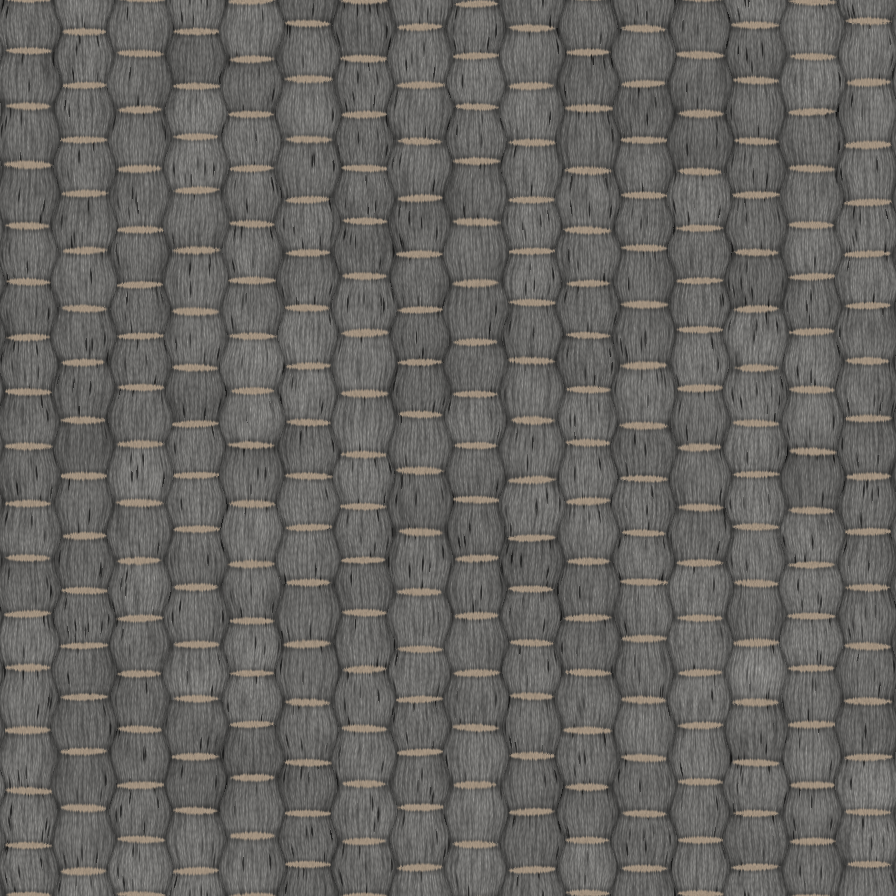
This texture is drawn by a three.js fragment shader. Its source:

```glsl
// Woven grey fibre mat: 16 x 16 barrel-shaped beads, odd columns shifted half a bead,
// separated by thin tan stitches. Wavy column edges pinch each bead at its stitches;
// stretched cellular noise makes the fibres and slits, layered sines the slow wear.

varying vec2 vUv;

const float TAU = 6.2831853;
const float COUNT = 16.0; // beads across and down

vec2 hash2(vec2 p) {
  vec3 q = fract(p.xyx * vec3(0.1031, 0.1030, 0.0973));
  q += dot(q, q.yzx + 33.33);
  return fract((q.xx + q.yz) * q.zy);
}

// Cellular noise: x = distance to the nearest point, y = random value of its cell
vec2 cellular(vec2 p) {
  vec2 base = floor(p);
  vec2 nearest = vec2(9.0, 0.0);
  for (int j = -1; j <= 1; j++) {
    for (int i = -1; i <= 1; i++) {
      vec2 cell = base + vec2(float(i), float(j));
      float d = length(cell + hash2(cell) - p);
      if (d < nearest.x) nearest = vec2(d, hash2(cell + 71.7).x);
    }
  }
  return nearest;
}

// Slow vertical drift of the stitches in one column
float drift(float column, float y) {
  float c = mod(column, COUNT);
  float t = y * TAU / COUNT;
  return 0.06 * sin(2.0 * t + c * 2.4) + 0.045 * sin(3.0 * t + c * c * 1.7);
}

// Horizontal position of the wavy edge between columns k - 1 and k
float columnEdge(float k, float y) {
  float side = 1.0 - 2.0 * mod(k, 2.0);
  float phase = y + 0.5 * (drift(k - 1.0, y) + drift(k, y));
  float wobble = 0.035 * sin(mod(k, COUNT) * 2.7 + y * TAU * 2.0 / COUNT);
  return k + wobble + side * 0.058 * cos(TAU * phase);
}

void main() {
  vec2 p = vUv * COUNT;

  // Column, and position across it
  float k = floor(p.x + 0.5);
  float column = p.x > columnEdge(k, p.y) ? k : k - 1.0;
  float left = columnEdge(column, p.y);
  float right = columnEdge(column + 1.0, p.y);
  float edgeDist = min(p.x - left, right - p.x);
  float u = (p.x - left) / (right - left);

  // Bead, and position along it
  float v = p.y + drift(column, p.y) + 0.5 * mod(column, 2.0);
  vec2 bead = mod(vec2(column, floor(v)), COUNT);
  vec2 beadRand = hash2(bead + 5.3);

  // Nearest stitch: slightly tilted, shifted and varied in length
  float row = floor(v + 0.5);
  vec2 knot = mod(vec2(column, row), COUNT);
  vec2 knotRand = hash2(knot + 40.1);
  vec2 knotRand2 = hash2(knot + 83.9);
  float along = (u - 0.5) * (right - left) + 0.03 * (knotRand.x - 0.5);
  float across = v - row + 0.06 * (knotRand.y - 0.5) + 0.07 * (knotRand2.x - 0.5) * along;

  // Fibres run nearly straight, fan out with the bead and lean a little
  vec2 local = vec2(mix(u, p.x - column, 0.35), fract(v));
  local.x += 0.09 * (beadRand.y - 0.5) * (local.y - 0.5);
  vec2 strand = bead + local;
  float fibre = cellular(strand * vec2(25.0, 1.5)).x;
  vec2 grain = cellular(strand * vec2(34.0, 9.0) + 300.0);

  // Sparse thin slits with ragged sides, some deep and some faint
  vec2 slitCell = cellular(strand * vec2(19.0, 2.5) + 700.0);
  float ragged = slitCell.x + 0.22 * (grain.x - 0.45);
  float slit = (1.0 - smoothstep(0.1, 0.46, ragged)) * smoothstep(0.84, 1.0, slitCell.y);

  // Uneven wear across the mat and from bead to bead
  vec2 w = vUv * TAU;
  float wear = sin(w.x * 2.0 + 1.5 * sin(w.y * 2.0)) * sin(w.y * 3.0 + sin(w.x * 3.0))
    + 0.7 * sin(w.x * 7.0 + 2.0 * sin(w.y * 5.0)) * sin(w.y * 6.0 + w.x * 2.0);
  float tone = 0.39 + 0.022 * wear + 0.055 * (beadRand.x - 0.5);
  tone *= 1.18 - 0.40 * fibre;
  tone *= 1.13 - 0.27 * grain.x;
  tone += 0.05 * smoothstep(0.88, 1.0, grain.y) * (1.0 - smoothstep(0.1, 0.5, grain.x));
  tone *= 1.0 - 0.65 * slit;

  // Rounded shading: dark seams between columns and folds beside stitches
  tone *= mix(0.70, 1.0, smoothstep(-0.02, 0.085, edgeDist));
  tone *= mix(0.91, 1.05, smoothstep(0.0, 0.36, edgeDist));
  tone *= mix(0.80, 1.0, smoothstep(0.04, 0.16, abs(across)));
  vec3 color = tone * vec3(1.0, 0.993, 0.972);

  // Tan stitch: a soft lens with thin ends and a frayed rim
  float reach = along / (0.41 + 0.05 * knotRand2.y);
  float halfHeight = 0.068 * pow(max(0.0, 1.0 - reach * reach), 0.65) - 0.004;
  float rim = abs(across) - halfHeight + 0.03 * (fibre - 0.4) + 0.02 * (grain.x - 0.45);
  float stitch = (1.0 - smoothstep(-0.03, 0.028, rim)) * (1.0 - smoothstep(0.85, 1.02, abs(reach)));
  vec3 thread = vec3(0.635, 0.572, 0.5) * (1.05 - 0.14 * grain.x);
  color = mix(color, thread, stitch);

  gl_FragColor = vec4(color, 1.0);
}
```
